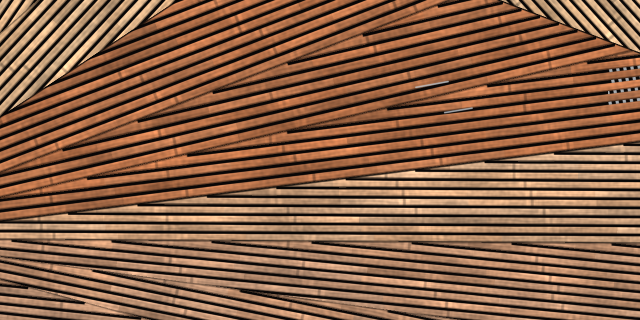
Write a Shadertoy shader that draws this texture.

```glsl
// Fanned panels of weathered timber slats with dark gaps, nodes and grain.

const int PANELS = 10;
const int PALE_PANEL = 5;
const int CORNER_PANEL = 9;
// Per panel: lower seam height at x = 0, seam slope, slat slope, slat pitch.
const vec4 PANEL[PANELS] = vec4[PANELS](
    vec4(0.896,  0.890,  1.45,  0.030),
    vec4(0.635,  0.657,  1.08,  0.031),
    vec4(0.461,  0.383,  0.383, 0.0340),
    vec4(0.383,  0.232,  0.232, 0.0345),
    vec4(0.310,  0.124,  0.124, 0.0335),
    vec4(0.252, -0.006, -0.006, 0.0282),
    vec4(0.198, -0.137, -0.096, 0.0280),
    vec4(0.128, -0.270, -0.200, 0.0285),
    vec4(-0.50,  0.000, -0.105, 0.0290),
    vec4(1.586, -0.375, -1.10,  0.0290));

const vec3 STRAW  = vec3(0.83, 0.69, 0.54);
const vec3 COPPER = vec3(0.705, 0.455, 0.305);
const vec3 SAND   = vec3(0.81, 0.655, 0.52);
const vec3 ROSE   = vec3(0.745, 0.58, 0.465);
const vec3 VOID   = vec3(0.032, 0.025, 0.024);
const vec3 SKY    = vec3(0.76, 0.78, 0.80);

const float SLAT_WIDTH = 0.755;     // share of the pitch covered by wood
const float UNDERSIDE = 0.14;       // share of the pitch in shade
const float BOARD_LENGTH = 0.40;
const float SEAM_SHADOW = 0.006;
const float GAP_SETBACK = 0.001;    // wood left between a seam and a gap end
const int SAMPLES = 2;              // supersamples per axis

float hash(vec2 p) {
    p = fract(p * vec2(0.1031, 0.1137));
    p += dot(p, p.yx + 33.33);
    return fract((p.x + p.y) * p.x * 7.13 + p.y * 5.7);
}

float corner(vec2 cell, vec2 offset) {
    float angle = 6.2832 * hash(cell);
    return dot(vec2(cos(angle), sin(angle)), offset);
}

float gradientNoise(vec2 p) {
    vec2 i = floor(p), f = fract(p);
    vec2 w = f * f * f * (f * (f * 6.0 - 15.0) + 10.0);
    vec2 e = vec2(1.0, 0.0);
    return mix(mix(corner(i, f), corner(i + e.xy, f - e.xy), w.x),
               mix(corner(i + e.yx, f - e.yx), corner(i + e.xx, f - e.xx), w.x), w.y);
}

// Signed distance above a panel's lower seam.
float seamDistance(vec2 p, int id) {
    vec4 s = PANEL[id];
    return (p.y - s.x - s.y * p.x) / sqrt(1.0 + s.y * s.y);
}

float segmentDistance(vec2 p, vec2 a, vec2 b) {
    vec2 d = b - a;
    return length(p - a - d * clamp(dot(p - a, d) / dot(d, d), 0.0, 1.0));
}

vec3 panelTone(int id) {
    if (id < 2 || id == CORNER_PANEL) return STRAW;
    if (id < PALE_PANEL) return COPPER;
    return id == PALE_PANEL ? SAND : ROSE;
}

// Wood along u and across f, for one row of boards.
vec3 wood(float u, float f, float row, int id) {
    vec2 key = vec2(row + 40.0, float(id) * 17.0 + 3.0);
    float along = u / BOARD_LENGTH + 0.06 * row + 0.12 * hash(key);
    float board = floor(along);
    float joint = abs(fract(along) - 0.5) * BOARD_LENGTH;
    float tint = hash(key + vec2(board * 7.0, board * 3.0 + 11.0));

    vec3 tone = panelTone(id) * (0.90 + 0.20 * tint);
    tone = mix(tone, tone * vec3(1.03, 0.98, 0.93), hash(key.yx + board));
    float grain = gradientNoise(vec2(u * 16.0 + row * 5.3, f * 5.0 + row * 9.0));
    float stain = gradientNoise(vec2(u * 5.0, row * 0.7 + float(id) * 8.0));
    float flecks = gradientNoise(vec2(u * 75.0, f * 2.0 + row * 4.7));
    tone *= 1.0 + 0.16 * grain + 0.26 * stain + 0.14 * flecks;

    // Node: a dark ring beside a pale one.
    float ring = 1.0 - smoothstep(0.002, 0.007, joint);
    float pale = 1.0 - smoothstep(0.003, 0.010, abs(joint - 0.011));
    tone *= 1.0 - 0.18 * ring * step(0.4, tint) + 0.10 * pale;

    // Shaded lower face and lit upper edge.
    tone *= mix(0.50, 1.0, smoothstep(UNDERSIDE * 0.4, UNDERSIDE * 1.5, f));
    return tone * (0.97 + 0.11 * smoothstep(0.40, SLAT_WIDTH, f));
}

vec3 scene(vec2 p, float pixel) {
    int id = 0;
    for (int i = 0; i < PANELS - 2; i++) id += seamDistance(p, i) < 0.0 ? 1 : 0;
    float cornerEdge = seamDistance(p, CORNER_PANEL);
    float overhang = id > 0 ? -seamDistance(p, max(id - 1, 0)) : 1.0;
    float shade = id == PALE_PANEL || id == 2 ? 0.2 : 0.6;
    if (cornerEdge > 0.0) { id = CORNER_PANEL; overhang = 1.0; }
    else if (-cornerEdge < overhang) { overhang = -cornerEdge; shade = 0.1; }

    // Slat coordinates, starting at the lower seam.
    vec4 panel = PANEL[id];
    vec2 dir = normalize(vec2(1.0, panel.z));
    vec2 q = p - vec2(0.0, panel.x);
    float u = dot(q, dir);
    float v = dot(q, vec2(-dir.y, dir.x)) / panel.w;
    float f = fract(v), aa = 0.5 * pixel / panel.w;
    float width = SLAT_WIDTH + 0.03 * gradientNoise(vec2(u * 6.0, floor(v) * 3.7));
    float slat = smoothstep(0.0, aa, f) * (1.0 - smoothstep(width - aa, width + aa, f));

    // Gaps open with a blunt end once they are clear of the slat above.
    float clearance = overhang - (1.0 - f) * panel.w - GAP_SETBACK;
    float open = id > 2 && id != CORNER_PANEL ? smoothstep(-0.0003, 0.0003, clearance) : 1.0;
    float gap = (1.0 - slat) * open;

    vec3 color = mix(wood(u, f, floor(v), id), VOID, gap);
    color *= mix(shade, 1.0, smoothstep(0.3 * SEAM_SHADOW, SEAM_SHADOW, overhang));

    // Daylight through the gaps: two slivers and a perforated patch.
    float sliver = min(segmentDistance(p, vec2(1.30, 0.727), vec2(1.40, 0.745)),
                       segmentDistance(p, vec2(1.39, 0.648), vec2(1.475, 0.662)));
    float glint = 1.0 - smoothstep(0.001, 0.001 + pixel, sliver);
    float patchArea = step(1.90, p.x) * step(0.67, p.y) * step(p.y, 0.805);
    float dots = smoothstep(0.2, 0.35, abs(fract(p.x * 44.0 + p.y * 9.0) - 0.5));
    return mix(color, SKY, max(glint * 0.8, patchArea * dots * gap * 0.85));
}

void mainImage(out vec4 fragColor, in vec2 fragCoord) {
    float pixel = 1.0 / iResolution.y;
    vec3 sum = vec3(0.0);
    for (int i = 0; i < SAMPLES * SAMPLES; i++) {
        vec2 offset = (vec2(i % SAMPLES, i / SAMPLES) + 0.5) / float(SAMPLES) - 0.5;
        sum += scene((fragCoord + offset) * pixel, pixel);
    }
    fragColor = vec4(sum / float(SAMPLES * SAMPLES), 1.0);
}
```
